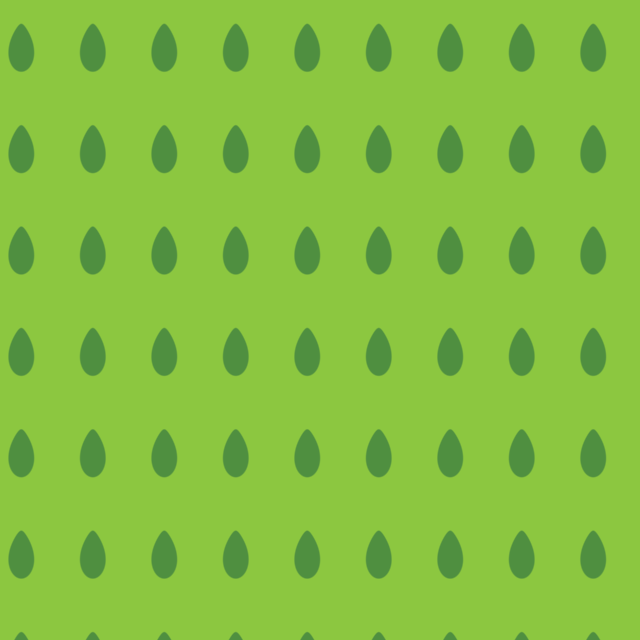
Write a WebGL 1 fragment shader that draws this pattern.

```glsl
precision highp float;
// Rows of dark green, egg-shaped seeds on a flat lime ground.
// A mod grid repeats one seed: a half ellipse below its widest line,
// and a taller, tapered half ellipse above it.

uniform vec2 u_resolution;

// Approximate signed distance to a seed whose widest line lies on y = 0.
float seedDistance(vec2 p) {
  bool upper = p.y > 0.0;
  float halfHeight = upper ? 0.0452 : 0.0297;
  float t = min(abs(p.y) / halfHeight, 1.0);
  float taper = upper ? 1.0 - 0.4 * t * t : 1.0;
  vec2 radii = vec2(0.0201 * taper, halfHeight);

  // Divide the implicit value by its slope for an even edge width.
  vec2 q = p / radii;
  float r = max(length(q), 1e-4);
  float slope = max(length(q / radii), 1e-4) / r;
  return (r - 1.0) / slope;
}

void main() {
  vec2 p = gl_FragCoord.xy / u_resolution.y;
  float pixel = 1.0 / u_resolution.y;

  // Repeat around the seed at the top left.
  vec2 spacing = vec2(0.1117, 0.1584);
  vec2 firstSeed = vec2(0.0333, 0.9176);
  vec2 local = mod(p - firstSeed + 0.5 * spacing, spacing) - 0.5 * spacing;

  // Blend the seed over the ground with a soft edge.
  vec3 lime = vec3(0.55, 0.78, 0.25);
  vec3 seedGreen = vec3(0.31, 0.56, 0.25);
  float coverage = 1.0 - smoothstep(-pixel, pixel, seedDistance(local));
  gl_FragColor = vec4(mix(lime, seedGreen, coverage), 1.0);
}
```
